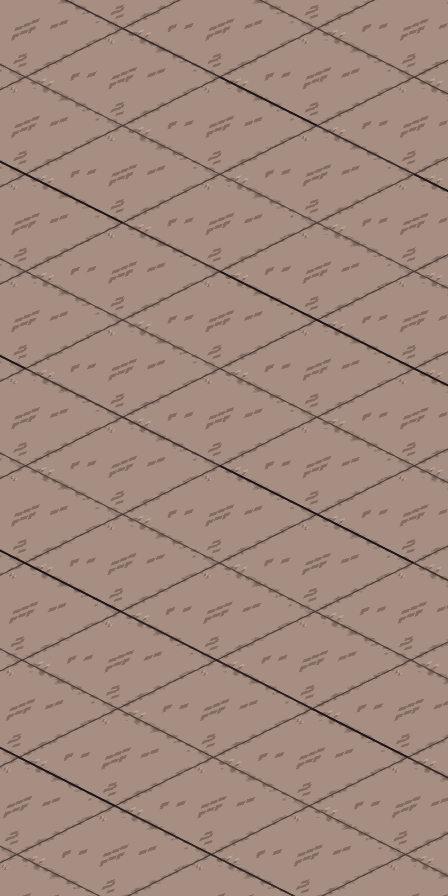
A WebGL 1 fragment shader for this texture:

```glsl
precision highp float;
uniform vec2 u_resolution;

const float TILES_ACROSS = 2.305;              // diamond widths per canvas width
const vec2 LATTICE_ORIGIN = vec2(0.057, 1.828);
const float DRIFT = 0.02;                      // sideways slip of the lowest rows
const float THIN_HALF = 0.0029;                // joint half widths, in tile widths
const float BOLD_HALF = 0.0050;
const float WEAR_WIDTH = 0.032;
const vec2 DASH = vec2(0.0155, 0.0080);
const vec2 LEG = vec2(0.007, 0.008);
const vec3 STONE = vec3(0.65, 0.56, 0.51);
const vec3 SCUFF = vec3(0.58, 0.50, 0.45);
const vec3 MARK = vec3(0.51, 0.42, 0.38);
const vec3 CREVICE = vec3(0.41, 0.33, 0.30);
const vec3 JOINT = vec3(0.27, 0.21, 0.20);
const vec3 DEEP_JOINT = vec3(0.12, 0.08, 0.10);
const vec3 CHIP = vec3(0.73, 0.64, 0.57);

float pixel;  // one pixel in tile widths

float hash(vec2 p) {
  return fract(sin(dot(p, vec2(127.1, 311.7))) * 43758.5);
}

vec2 gradient(vec2 cell) {
  float angle = 6.2832 * hash(cell);
  return vec2(cos(angle), sin(angle));
}

float gradientNoise(vec2 p) {
  vec2 i = floor(p), f = p - i;
  vec2 u = f * f * (3.0 - 2.0 * f);
  vec2 e = vec2(1.0, 0.0);
  float low = mix(dot(gradient(i), f), dot(gradient(i + e), f - e), u.x);
  float high = mix(dot(gradient(i + e.yx), f - e.yx), dot(gradient(i + 1.0), f - 1.0), u.x);
  return mix(low, high, u.y);
}

float cover(float d) {
  return 1.0 - smoothstep(-0.5 * pixel, 0.5 * pixel, d);
}

// Slanted dash
float slab(vec2 p, vec2 center, vec2 halfSize) {
  vec2 d = p - center;
  d = abs(vec2(d.x - 0.45 * d.y, d.y - 0.3 * d.x)) - halfSize;
  return cover(max(d.x, d.y));
}

// Groups of dashes cut into each tile
float engraving(vec2 q) {
  float m = 0.0;
  for (int i = 0; i < 3; i++) {
    float k = float(i) - 1.0;
    for (int j = 0; j < 2; j++) {
      float row = float(j) - 0.5;
      vec2 c = vec2(0.043 * k + 0.016 * row, 0.018 * k + 0.038 * row);
      float stretch = 0.9 + 0.25 * hash(vec2(k, row));
      m = max(m, slab(q, c, DASH * vec2(stretch, 1.0)));
      if (j == 0 && i != 1) m = max(m, slab(q, c - vec2(0.012, 0.015), LEG));
    }
    vec2 stacked = vec2(-0.028 + 0.012 * k * k, -0.164 + 0.024 * k);
    m = max(m, slab(q, stacked, DASH * vec2(1.1, 0.8)));
  }
  for (int i = 0; i < 2; i++) {
    float k = float(i);
    m = max(m, slab(q, vec2(-0.244 + 0.084 * k, 0.008 + 0.004 * k), DASH * 1.15));
    m = max(m, slab(q, vec2(0.148 + 0.048 * k, 0.012 + 0.018 * k), DASH * 1.1));
    m = max(m, slab(q, vec2(-0.052 + 0.050 * k, -0.172 + 0.022 * k), LEG));
  }
  return max(m, slab(q, vec2(-0.258, -0.008), LEG));
}

void main() {
  pixel = TILES_ACROSS / u_resolution.x;
  vec2 p = gl_FragCoord.xy / u_resolution * vec2(1.0, 2.0);
  p.x += DRIFT * (1.0 - smoothstep(0.0, 0.9, p.y));
  p = (p - LATTICE_ORIGIN) * TILES_ACROSS;

  // Diamond lattice: x counts falling joints, y counts rising ones
  vec2 lattice = vec2(p.x + 2.0 * p.y, p.x - 2.0 * p.y);
  vec2 cell = floor(lattice);
  vec2 f = lattice - cell - 0.5;
  vec2 q = vec2(0.5 * (f.x + f.y), 0.25 * (f.x - f.y));
  vec2 edge = (0.5 - abs(f)) / sqrt(5.0);

  // Stone face with ragged wear, widest below the falling joints
  float grain = gradientNoise(f * 18.0 + 31.0);
  float ragged = grain + 0.5 * gradientNoise(f * 41.0 + 7.0);
  vec3 color = STONE;
  float rim = min(edge.x * mix(1.3, 0.75, step(0.0, f.x)), edge.y * 1.4);
  color = mix(color, SCUFF, cover(rim - WEAR_WIDTH * (0.36 + ragged)));
  color = mix(color, MARK, cover(rim - WEAR_WIDTH * (0.06 + ragged)));
  color = mix(color, MARK, engraving(q));

  // Chips at the left and top corners
  for (int i = 0; i < 2; i++) {
    float k = float(i);
    vec2 left = vec2(-0.405 + 0.038 * k, -0.014 - 0.012 * k);
    vec2 top = vec2(-0.062 + 0.014 * k, 0.194 - 0.012 * k);
    float dark = max(slab(q, left - vec2(0.008, 0.010), LEG), slab(q, top - vec2(0.008, 0.004), LEG * 0.8));
    float pale = max(slab(q, left, LEG * vec2(1.5, 0.6)), slab(q, top, LEG * 0.6));
    color = mix(color, MARK, dark);
    color = mix(color, CHIP, pale);
  }

  // Joints: every second falling one is deep, with uneven segments
  float index = floor(lattice.x + 0.5);
  float bold = mod(index, 2.0);
  float segment = hash(vec2(index, cell.y));
  float depth = bold * (0.45 + 0.55 * smoothstep(0.1, 0.5, segment));
  float rising = cover(edge.y - THIN_HALF) * (0.85 + 0.3 * grain);
  float falling = cover(edge.x - mix(THIN_HALF, BOLD_HALF, depth));
  float shade = cover(edge.x - BOLD_HALF * 1.8) * step(0.0, f.x) * smoothstep(-0.2, 0.2, grain);
  color = mix(color, CREVICE, 0.6 * shade);
  color = mix(color, JOINT, rising);
  color = mix(color, mix(JOINT, DEEP_JOINT, depth), falling * mix(0.7 + 0.25 * segment, 1.0, depth));
  gl_FragColor = vec4(color, 1.0);
}
```
